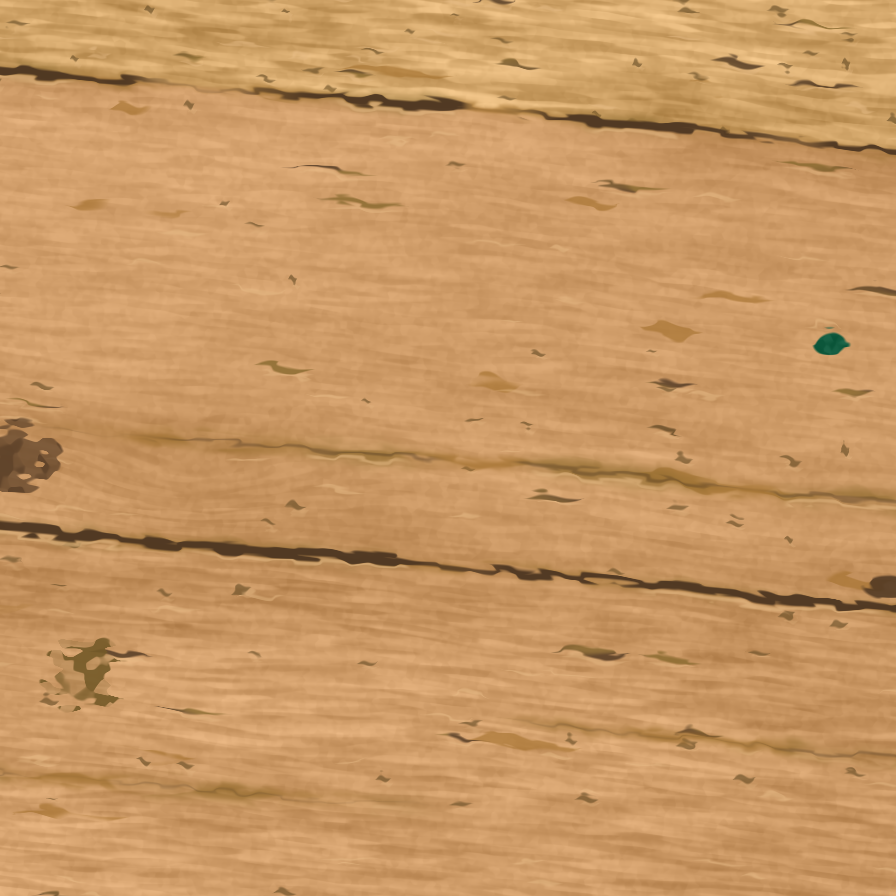
Reproduce this texture procedurally as a Shadertoy shader.

```glsl
const vec3 WOOD = vec3(0.805, 0.605, 0.402);
const vec3 YELLOW_WOOD = vec3(0.83, 0.655, 0.42);
const vec3 OCHRE = vec3(0.65, 0.45, 0.19);
const vec3 OLIVE = vec3(0.53, 0.41, 0.18);
const vec3 CRACK = vec3(0.30, 0.21, 0.13);
const vec3 CHIP = vec3(0.92, 0.75, 0.54);
const vec3 GREEN_PAINT = vec3(0.07, 0.36, 0.25);
const float SLOPE = 0.09;       // downward tilt of the boards
const float SOFT = 0.0016;      // edge softness
const float LIP = 0.006;        // offset of the lit edge below a crack
const float GRAIN = 0.105;      // contrast of the fibres
const float TOP_BOARD = 0.924;
const float LOW_BOARD = 0.412;

// Seam: height, half width, darkness, stain half width
const int SEAM_COUNT = 5;
const vec4 SEAMS[SEAM_COUNT] = vec4[](
    vec4(TOP_BOARD, 0.0036, 0.95, 0.010), vec4(LOW_BOARD, 0.0036, 0.95, 0.009),
    vec4(0.530, 0.0018, 0.35, 0.013), vec4(0.246, 0.0016, 0.30, 0.010),
    vec4(0.140, 0.0014, 0.20, 0.012));
// Start and end of each seam across the canvas
const vec2 SPANS[SEAM_COUNT] = vec2[](
    vec2(-0.1, 1.2), vec2(-0.2, 1.2), vec2(0.1, 1.2), vec2(0.6, 1.2), vec2(-0.2, 0.42));

vec2 hash2(vec2 p) {
    vec3 a = fract(p.xyx * vec3(0.1031, 0.1030, 0.0973));
    a += dot(a, a.yzx + 33.33);
    return fract((a.xx + a.yz) * a.zy);
}

// Smooth cellular noise: blended random tone of the nearby cells
float cellTone(vec2 p) {
    vec2 home = floor(p);
    float sum = 0.0, weights = 0.0;
    for (int j = -1; j <= 1; j++)
    for (int i = -1; i <= 1; i++) {
        vec2 id = home + vec2(i, j);
        vec2 d = id + hash2(id) - p;
        float w = exp(-7.0 * dot(d, d));
        sum += w * hash2(id + 71.7).x;
        weights += w;
    }
    return sum / weights;
}

float fill(float d, float soft) { return 1.0 - smoothstep(-soft, soft, d); }

float lens(vec2 d, vec2 r) {
    float x = d.x / r.x;
    return fill(abs(d.y + 0.4 * r.y * sin(4.0 * x)) - r.y * (1.0 - x * x), SOFT);
}

// Scattered splinters: x is the dark gap, y the lit lip under it
vec2 splinters(vec2 p, vec2 grid, float share, vec2 size) {
    vec2 home = floor(p * grid), mask = vec2(0.0);
    for (int j = -1; j <= 1; j++)
    for (int i = -1; i <= 1; i++) {
        vec2 id = home + vec2(i, j);
        vec2 place = hash2(id + grid), kind = hash2(id + grid.yx + 17.0);
        if (kind.x > share) continue;
        vec2 r = size * mix(vec2(0.35), vec2(1.0), vec2(kind.y, place.x));
        vec2 d = p - (id + place) / grid;
        mask = max(mask, vec2(lens(d, r), lens(d + vec2(-0.004, LIP), r * 0.85)));
    }
    return vec2(mask.x, mask.y * (1.0 - mask.x));
}

float blob(vec2 d, vec2 r, float rough) {
    return fill((length(d / r) - 1.0 + rough) * min(r.x, r.y), SOFT);
}

void mainImage(out vec4 fragColor, in vec2 fragCoord) {
    vec2 uv = fragCoord / iResolution.xy;
    vec2 p = vec2(uv.x, uv.y + SLOPE * uv.x);
    p.y += 0.0022 * sin(7.0 * p.x + 1.0) + 0.0012 * sin(19.0 * p.x + 9.0 * p.y);
    float ragged = cellTone(p * vec2(45.0, 110.0)) - 0.5;
    float topBoard = smoothstep(-0.004, 0.004, p.y - TOP_BOARD);
    float lowBoard = 1.0 - smoothstep(-0.004, 0.004, p.y - LOW_BOARD);

    // Fibres, bent around a swirl on the left
    vec2 bend = (uv - vec2(0.20, 0.46)) / vec2(0.13, 0.05);
    vec2 f = p + vec2(0.0, 0.03 * exp(-dot(bend, bend)));
    f.y += 0.003 * sin(11.0 * f.x + 23.0 * f.y);
    float broad = cellTone(f * vec2(2.5, 9.0)) - 0.5;
    float fibre = cellTone(f * vec2(10.0, 85.0)) - 0.5;
    float fine = cellTone(f * vec2(26.0, 190.0)) - 0.5;
    float dust = cellTone(uv * 150.0) - 0.5;
    float rings = sin(400.0 * f.y + 5.0 * broad + 6.0 * fibre);
    float rough = mix(0.75, 1.05, lowBoard) + topBoard;
    vec3 col = mix(WOOD, YELLOW_WOOD, topBoard);
    col += 0.07 * broad + GRAIN * rough * (0.65 * fibre + 0.75 * fine) + 0.035 * dust;
    col += rings * mix(0.004, 0.013, lowBoard);

    // Ochre stains, pale chips, cracks and specks
    vec2 q = p + vec2(0.0, 0.009 * ragged);
    float patchy = smoothstep(0.25, 0.7, cellTone(p * vec2(14.0, 60.0)));
    vec2 stain = splinters(q, vec2(5.0, 15.0), 0.24, vec2(0.07, 0.009));
    vec2 chips = splinters(q + 3.7, vec2(12.0, 40.0), 0.13 + 0.2 * topBoard, vec2(0.028, 0.003));
    vec2 cracks = splinters(q, vec2(6.0, 19.0), 0.17 + 0.15 * topBoard, vec2(0.045, 0.0042));
    vec2 specks = splinters(q, vec2(18.0, 48.0), 0.06 + 0.16 * topBoard, vec2(0.013, 0.004));
    col = mix(col, OCHRE, 0.65 * stain.x * patchy);
    col = mix(col, CHIP, 0.45 * chips.x + 0.4 * cracks.y + 0.25 * specks.y);
    col = mix(col, mix(OLIVE, CRACK, patchy), 0.8 * cracks.x);
    col = mix(col, mix(OLIVE, CRACK, 0.5), 0.65 * specks.x);

    // Board seams with stained borders
    for (int i = 0; i < SEAM_COUNT; i++) {
        vec4 seam = SEAMS[i];
        vec2 ends = smoothstep(SPANS[i] - 0.1, SPANS[i] + 0.1, p.xx);
        float span = ends.x * (1.0 - ends.y);
        float swell = cellTone(vec2(p.x * 9.0, float(i) * 7.3));
        float d = q.y - seam.x;
        float halo = exp(-d * d / (seam.w * seam.w * (0.2 + swell)));
        float gap = fill(abs(d) - seam.y * (0.35 + 1.2 * swell), SOFT);
        float lip = fill(abs(d + LIP + 0.002) - 0.002, SOFT) * smoothstep(0.5, 0.7, swell);
        col = mix(col, mix(OCHRE, OLIVE, swell), 0.75 * span * halo * (0.35 + 0.65 * patchy));
        col = mix(col, CHIP, 0.5 * span * lip);
        col = mix(col, CRACK, seam.z * span * gap * smoothstep(0.05, 0.4, swell));
    }

    // Worn knots, a hole at the edge and a fleck of paint
    float pits = smoothstep(0.40, 0.60, cellTone(uv * 75.0));
    float knot = blob(uv - vec2(0.10, 0.249), vec2(0.036), 1.2 * ragged);
    float scar = blob(uv - vec2(0.014, 0.492), vec2(0.042, 0.034), 0.9 * ragged);
    float hole = blob(uv - vec2(0.99, 0.345), vec2(0.024, 0.012), 0.8 * ragged);
    float paint = blob(uv - vec2(0.927, 0.618), vec2(0.017, 0.013), 0.6 * ragged);
    col = mix(col, OLIVE * 0.85, knot * (0.2 + 0.7 * pits));
    col = mix(col, CRACK * 1.2, scar * (0.7 + 0.25 * pits));
    col = mix(col, CRACK, 0.85 * hole);
    col = mix(col, GREEN_PAINT + 0.1 * dust, paint);
    fragColor = vec4(clamp(col, 0.0, 1.0), 1.0);
}
```
